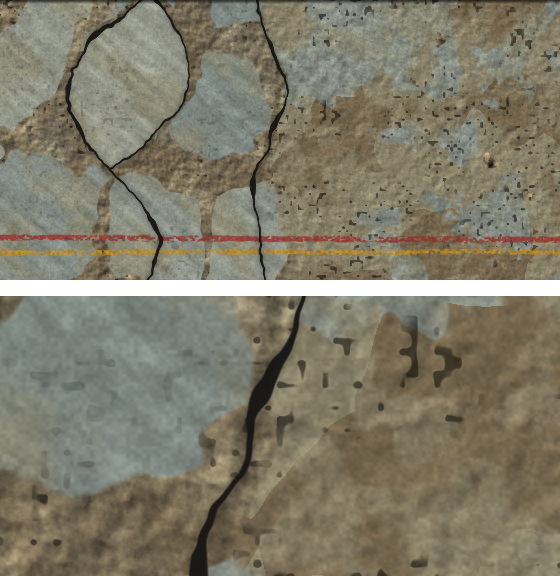
Top: the whole. Bottom: its middle third, enlarged.
Write a WebGL 2 fragment shader that draws this texture.

```glsl
#version 300 es
precision highp float;
// Weathered stone slabs set in brown crust, with cracks and two worn paint stripes.
uniform vec2 u_resolution;
out vec4 fragColor;

const float JOINT = 0.39; // height where the upper cracks meet

float hash(vec2 p) {
  vec3 q = fract(p.xyx * vec3(0.1031, 0.1030, 0.0973));
  q += dot(q, q.yzx + 33.33);
  return fract((q.x + q.y) * q.z);
}

float noise(vec2 p) {
  vec2 i = floor(p), f = fract(p);
  f = f * f * (3.0 - 2.0 * f);
  return mix(mix(hash(i), hash(i + vec2(1, 0)), f.x),
             mix(hash(i + vec2(0, 1)), hash(i + vec2(1, 1)), f.x), f.y);
}

float fbm(vec2 p) {
  float sum = 0.0, amp = 0.52;
  for (int i = 0; i < 5; i++) {
    sum += amp * noise(p);
    p = mat2(1.6, 1.2, -1.2, 1.6) * p + 17.3;
    amp *= 0.5;
  }
  return sum;
}

vec2 noise2(vec2 p) { return vec2(noise(p), noise(p + 41.7)) - 0.5; }

vec2 site(vec2 cell) { return 0.12 + 0.76 * vec2(hash(cell), hash(cell + 57.0)); }

// Voronoi cells: border distance and two random values per cell
vec3 cells(vec2 p) {
  vec2 base = floor(p), f = fract(p), nearest = vec2(8), id = base;
  for (int k = 0; k < 9; k++) {
    vec2 c = vec2(k % 3 - 1, k / 3 - 1);
    vec2 r = c + site(base + c) - f;
    if (dot(r, r) < dot(nearest, nearest)) { nearest = r; id = base + c; }
  }
  float border = 8.0;
  for (int k = 0; k < 25; k++) {
    vec2 c = vec2(k % 5 - 2, k / 5 - 2);
    vec2 r = c + site(base + c) - f, gap = r - nearest;
    if (dot(gap, gap) > 1e-5) border = min(border, dot(0.5 * (nearest + r), normalize(gap)));
  }
  return vec3(border, hash(id + 7.0), hash(id + 19.0));
}

// Crack paths: x as a function of height
float lensAxis(float y) { return JOINT + 0.23 * (y - JOINT); }
float lensHalf(float y) { return 0.21 * sin(3.0 * (y - JOINT) / (1.0 - JOINT)); }
float lensPath(float y, float side) {
  return y > JOINT ? lensAxis(y) + side * lensHalf(y)
                   : JOINT + 0.18 * sin(2.3 * (JOINT - y) / JOINT);
}
float bump(float y, float center, float width) {
  float t = (y - center) / width;
  return exp(-t * t);
}
float longPath(float y) {
  return 0.94 + 0.08 * bump(y, 0.68, 0.15) - 0.03 * bump(y, 0.32, 0.1) - 0.02 * smoothstep(0.8, 1.0, y);
}
float lineDistance(float x, float here, float above) {
  float slope = (above - here) / 0.004;
  return abs(x - here) / sqrt(1.0 + slope * slope);
}

vec3 stoneColor(vec2 p, float tone) {
  vec2 along = mat2(0.77, 0.64, -0.64, 0.77) * p;
  float streak = fbm(vec2(along.x * 9.0, along.y * 42.0));
  vec3 col = mix(vec3(0.49, 0.53, 0.51), vec3(0.60, 0.61, 0.55), tone);
  float stain = smoothstep(0.48, 0.68, fbm(along * vec2(4.0, 8.0) + tone * 20.0));
  col = mix(col, vec3(0.54, 0.52, 0.42), 0.6 * stain);
  return col * (0.83 + 0.34 * streak);
}

vec3 crustColor(vec2 p, vec2 warped) {
  vec3 c = cells(warped * 4.2 + 3.0);
  float tone = 0.45 * c.y + 0.9 * fbm(warped * 5.0 + 9.0);
  vec3 col = mix(vec3(0.45, 0.395, 0.30), vec3(0.525, 0.495, 0.40), smoothstep(0.58, 0.74, tone));
  float scuff = smoothstep(0.52, 0.66, fbm(p * 19.0 + 5.0));
  col = mix(col, vec3(0.58, 0.56, 0.47), 0.45 * scuff);
  float bare = fbm(warped * vec2(5.0, 4.0) + 22.0) + 0.1 * (c.z - 0.5);
  return mix(col, stoneColor(p, 0.3 * c.z), 0.9 * smoothstep(0.555, 0.585, bare));
}

// Broken chips scattered on a jittered grid
float rubble(vec2 p) {
  vec2 g = p * 5.5, base = floor(g);
  float cover = 0.0, ragged = noise(p * 46.0);
  for (int k = 0; k < 9; k++) {
    vec2 c = base + vec2(k % 3 - 1, k / 3 - 1);
    float radius = 0.045 * hash(c + 83.0) * step(0.5, hash(c + 29.0));
    float d = length(g - c - site(c + 11.0)) / 5.5;
    cover = max(cover, smoothstep(0.0, 0.008, radius * (1.5 * ragged + 0.1) - d));
  }
  return cover;
}

float stripe(vec2 p, float height, float halfWidth) {
  float d = abs(p.y - height + 0.005 * (noise(vec2(p.x * 8.0, height * 90.0)) - 0.5));
  float body = smoothstep(-0.002, 0.004, halfWidth * (0.75 + 0.5 * noise(p * 60.0)) - d);
  float wear = 0.6 * noise(p * vec2(120, 160)) + 0.6 * fbm(p * 14.0) - 0.04 * p.x;
  return body * smoothstep(0.36, 0.56, wear);
}

void main() {
  vec2 p = gl_FragCoord.xy / u_resolution.y;
  vec2 warped = p + 0.10 * noise2(p * 6.0) + 0.035 * noise2(p * 22.0);
  vec2 bent = p + 0.022 * noise2(p * 13.0) + 0.009 * noise2(p * 48.0);

  // Slabs on the left, crust on the right
  vec3 slab = cells(vec2(warped.x - 0.28 * warped.y, 0.68 * warped.y + 0.1 * warped.x) * 2.7);
  float lens = bent.y > JOINT ? lensHalf(bent.y) - abs(bent.x - lensAxis(bent.y)) : -1.0;
  float inLens = smoothstep(-0.002, 0.002, lens);
  float border = min(slab.x / 2.7, 0.02 - lens);
  float gap = 0.005 + 0.055 * noise(p * 5.0 + 8.0);
  float isSlab = max(inLens, smoothstep(gap, gap + 0.008, border) * step(0.1, slab.z));
  float crustSide = smoothstep(-0.01, 0.01, bent.x - longPath(bent.y) + 0.25 * (fbm(p * 4.0) - 0.5));
  isSlab *= 1.0 - crustSide;

  vec3 grit = mix(vec3(0.41, 0.36, 0.28), vec3(0.53, 0.48, 0.38), smoothstep(0.4, 0.65, fbm(p * 11.0)));
  vec3 col = mix(grit, crustColor(p, warped), max(crustSide, 0.25));
  col = mix(col, stoneColor(p, mix(slab.y, 0.9, inLens)), isSlab);

  // Chips, relief lit from the upper left, pits and grain
  float chips = rubble(p) * (1.0 - 0.85 * isSlab);
  float relief = fbm(p * 34.0) - fbm(p * 34.0 + vec2(-0.25, 0.3));
  float rough = mix(mix(1.3, 0.6, crustSide), 0.22, isSlab) + 1.5 * chips;
  col = mix(col, mix(vec3(0.22, 0.19, 0.16), vec3(0.60, 0.51, 0.39), smoothstep(0.3, 0.65, noise(p * 65.0))), 0.75 * chips);
  col *= 1.0 + rough * relief;
  float pits = smoothstep(0.76, 0.88, noise(p * 75.0)) * smoothstep(0.42, 0.6, fbm(p * 7.0 + 3.0));
  col *= 1.0 - 0.5 * pits * (1.0 - 0.7 * isSlab);
  col *= 0.93 + 0.14 * noise(p * 210.0);

  // Paint
  float paintShade = 0.85 + 0.3 * noise(p * 130.0);
  col = mix(col, vec3(0.58, 0.19, 0.17) * paintShade, 0.8 * stripe(p, 0.151 - 0.003 * p.x, 0.011));
  col = mix(col, vec3(0.74, 0.54, 0.13) * paintShade, 0.8 * stripe(p, 0.099, 0.010));

  // Cracks
  float above = bent.y + 0.004;
  float d = lineDistance(bent.x, longPath(bent.y), longPath(above));
  d = min(d, lineDistance(bent.x, lensPath(bent.y, -1.0), lensPath(above, -1.0)));
  d = min(d, lineDistance(bent.x, lensPath(bent.y, 1.0), lensPath(above, 1.0)));
  float width = 0.0015 + 0.009 * pow(noise(p * 9.0 + 2.0), 3.0);
  col *= 1.0 - 0.3 * exp(-d * 110.0);
  col = mix(col, vec3(0.09, 0.085, 0.08), 0.95 * (1.0 - smoothstep(width, width + 0.0035, d)));

  // Shadow along the top edge
  col *= mix(0.4, 1.0, smoothstep(0.0, 0.016, 1.0 - p.y));
  fragColor = vec4(clamp(col, 0.0, 1.0), 1.0);
}
```
